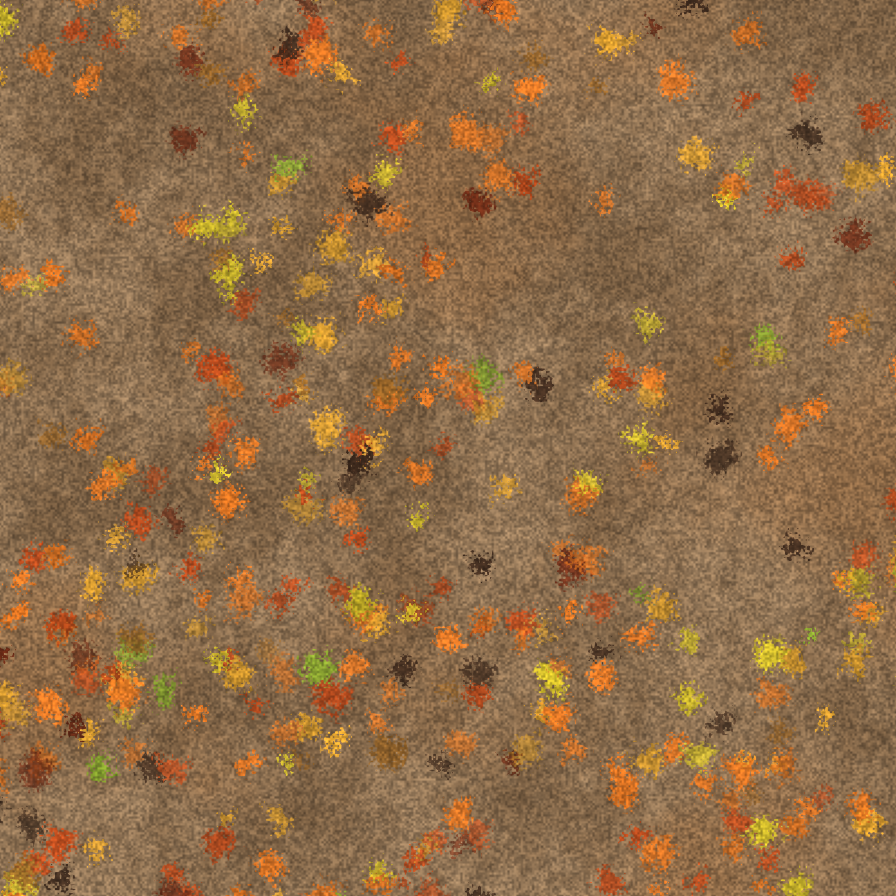
Give the GLSL for this texture, as a Shadertoy shader.

```glsl
// Autumn leaf litter: soft, stippled spots of leaf colour on gritty brown earth.
// Layered value noise makes the soil; jittered grids scatter the leaves, and
// fine noise scrambles the lookup position so that their edges break into specks.

const vec3 SOIL_DARK  = vec3(0.47, 0.365, 0.255);
const vec3 SOIL_LIGHT = vec3(0.60, 0.485, 0.36);
const vec3 SOIL_RUST  = vec3(0.57, 0.41, 0.26);
const vec3 ORANGE     = vec3(0.87, 0.45, 0.13);
const vec3 RED        = vec3(0.73, 0.29, 0.11);
const vec3 GOLD       = vec3(0.86, 0.62, 0.18);
const vec3 YELLOW     = vec3(0.80, 0.72, 0.16);
const vec3 OCHRE      = vec3(0.62, 0.41, 0.16);
const vec3 MAROON     = vec3(0.42, 0.16, 0.08);
const vec3 BLACKENED  = vec3(0.24, 0.16, 0.11);
const vec3 GREEN      = vec3(0.52, 0.64, 0.17);

const float LEAF_GRID   = 26.0;   // leaf cells across the canvas
const float GRAIN_SCALE = 400.0;  // soil grains across the canvas

// Three random values from a cell and a seed, without sine
vec3 hash3(vec2 cell, float seed) {
    vec3 p = fract(vec3(cell, seed) * vec3(0.1031, 0.1030, 0.0973));
    p += dot(p, p.yxz + 33.33);
    return fract((p.xxy + p.yxx) * p.zyx);
}

// Three independent channels of smooth value noise, 0 to 1
vec3 noise3(vec2 p, float seed) {
    vec2 i = floor(p);
    vec2 f = fract(p);
    f = f * f * (3.0 - 2.0 * f);
    vec3 low  = mix(hash3(i, seed), hash3(i + vec2(1, 0), seed), f.x);
    vec3 high = mix(hash3(i + vec2(0, 1), seed), hash3(i + vec2(1, 1), seed), f.x);
    return mix(low, high, f.y);
}

// Sum of octaves, 0 to 1
float fbm(vec2 p, float seed) {
    float sum = 0.0;
    float weight = 0.5;
    for (int i = 0; i < 5; i++) {
        sum += weight * noise3(p, seed + float(i)).x;
        p = mat2(1.6, 1.2, -1.2, 1.6) * p;
        weight *= 0.5;
    }
    return sum / 0.96875;
}

vec3 leafColour(float pick) {
    if (pick < 0.30) return ORANGE;
    if (pick < 0.51) return RED;
    if (pick < 0.70) return GOLD;
    if (pick < 0.80) return YELLOW;
    if (pick < 0.87) return OCHRE;
    if (pick < 0.93) return MAROON;
    if (pick < 0.97) return BLACKENED;
    return GREEN;
}

// Coverage of a turned, soft-edged oval
float softOval(vec2 p, float angle, vec2 radii) {
    float c = cos(angle);
    float s = sin(angle);
    return 1.0 - smoothstep(0.72, 1.25, length(mat2(c, -s, s, c) * p / radii));
}

// Chance of a leaf in a cell: high inside drifts, low elsewhere
float leafChance(vec2 uv) {
    float drift = noise3(uv * 7.0, 40.0).x;
    return mix(0.06, 0.56, smoothstep(0.35, 0.75, drift));
}

// Paint one scattered layer of leaves over a base colour
vec3 paintLeaves(vec3 base, vec2 uv, float seed) {
    vec2 grid = uv * LEAF_GRID + seed * 0.37;
    vec2 home = floor(grid);
    for (int y = -1; y <= 1; y++) {
        for (int x = -1; x <= 1; x++) {
            vec2 cell = home + vec2(x, y);
            vec3 place = hash3(cell, seed);
            vec3 look = hash3(cell, seed + 7.0);
            vec3 form = hash3(cell, seed + 13.0);
            if (place.z > leafChance(cell / LEAF_GRID)) continue;
            vec2 radii = mix(0.24, 0.48, form.x) * vec2(1.0, mix(0.65, 1.1, form.y));
            float cover = softOval(grid - cell - place.xy, form.z * 6.2832, radii);
            vec3 tint = leafColour(look.x) * mix(0.9, 1.08, look.y);
            base = mix(base, tint, cover * mix(0.5, 0.97, sqrt(look.z)));
        }
    }
    return base;
}

vec3 soil(vec2 uv) {
    float mottle = fbm(uv * 9.0, 60.0) * 0.6 + fbm(uv * 55.0, 70.0) * 0.4;
    float rust = smoothstep(0.5, 0.75, fbm(uv * 4.0, 80.0));
    vec3 earth = mix(SOIL_DARK, SOIL_LIGHT, smoothstep(0.25, 0.75, mottle));
    return mix(earth, SOIL_RUST, rust * 0.6);
}

void mainImage(out vec4 fragColor, in vec2 fragCoord) {
    vec2 uv = fragCoord / min(iResolution.x, iResolution.y);

    // Fine grains, and a scrambled position for ragged leaf edges
    vec3 grain = noise3(uv * GRAIN_SCALE, 90.0) - 0.5;
    vec2 ripple = noise3(uv * 75.0, 95.0).xy - 0.5;
    vec2 ragged = uv + grain.yz * 0.019 + ripple * 0.012;

    vec3 colour = soil(uv);
    for (int layer = 0; layer < 2; layer++) {
        colour = paintLeaves(colour, ragged, 3.0 + 20.0 * float(layer));
    }

    // Grit lightens and darkens soil and leaves alike
    float grit = grain.x + 0.5 * (noise3(uv * GRAIN_SCALE * 0.5, 99.0).x - 0.5);
    colour *= 1.0 + 0.42 * grit;
    fragColor = vec4(clamp(colour, 0.0, 1.0), 1.0);
}
```
